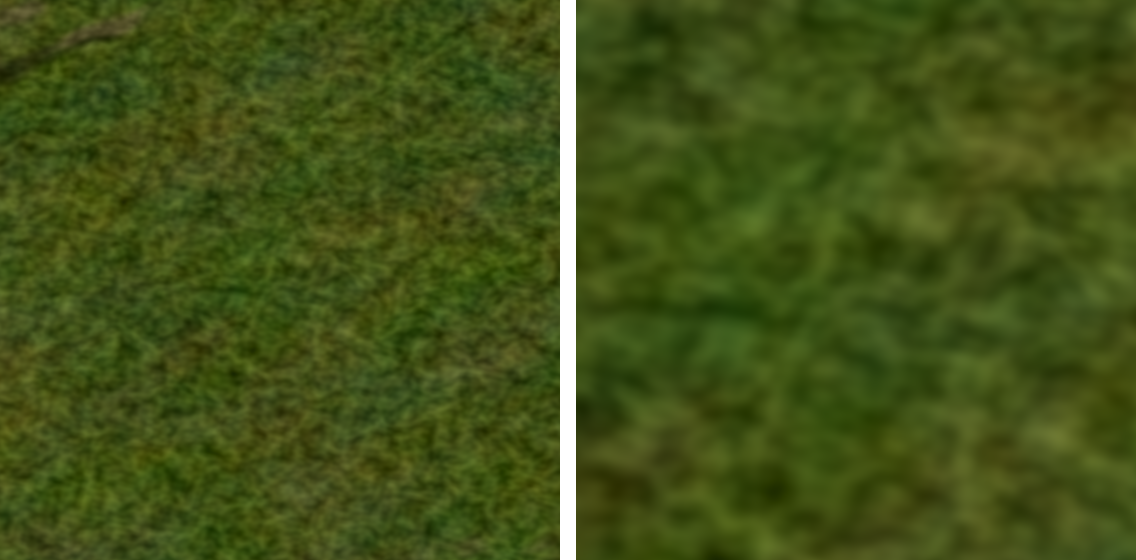
Left: the whole. Right: its middle third, enlarged.
Give the GLSL for this texture, as a WebGL 2 fragment shader.

```glsl
#version 300 es
precision highp float;
// Soft, mottled meadow grass with slanted patches and a worn earth track.

uniform vec2 u_resolution;
out vec4 fragColor;

const float TAU = 6.2831853;
const vec3 GRASS = vec3(0.252, 0.313, 0.084);
const vec3 EARTH = vec3(0.37, 0.34, 0.20);

float hash(vec2 cell, float seed) {
    vec3 q = fract(vec3(cell.xyx + seed * 17.3) * vec3(0.1031, 0.1030, 0.0973));
    q += dot(q, q.yzx + 33.33);
    return fract((q.x + q.y) * q.z);
}

// Contribution of the random slope at one lattice corner
float cornerSlope(vec2 cell, vec2 offset, float seed) {
    float angle = TAU * hash(cell, seed);
    return dot(vec2(cos(angle), sin(angle)), offset);
}

// Gradient noise, roughly -0.7 to 0.7
float noise(vec2 p, float seed) {
    vec2 cell = floor(p);
    vec2 f = p - cell;
    vec2 w = f * f * f * (f * (f * 6.0 - 15.0) + 10.0);
    vec2 e = vec2(1.0, 0.0);
    float low = mix(cornerSlope(cell, f, seed),
                    cornerSlope(cell + e.xy, f - e.xy, seed), w.x);
    float high = mix(cornerSlope(cell + e.yx, f - e.yx, seed),
                     cornerSlope(cell + e.xx, f - e.xx, seed), w.x);
    return mix(low, high, w.y);
}

vec2 rotate(vec2 p, float angle) {
    float c = cos(angle), s = sin(angle);
    return vec2(c * p.x + s * p.y, c * p.y - s * p.x);
}

// Broad patches stretched along the slope of the meadow
float patches(vec2 p, float scale, float seed) {
    vec2 q = rotate(p, 0.33) * scale * vec2(0.7, 1.25);
    return noise(q, seed) + 0.6 * noise(rotate(q, 0.5) * 2.1, seed + 1.0);
}

// Small blurred tufts, each octave turned to hide the lattice
float tufts(vec2 p, float seed) {
    float sum = 0.0, scale = 19.0;
    vec3 weights = vec3(0.36, 0.72, 0.48);
    for (int i = 0; i < 3; i++) {
        float turn = 0.25 + 0.55 * float(i);
        vec2 q = rotate(p * vec2(0.88, 1.14), turn) * scale;
        sum += weights[i] * noise(q, seed + float(i));
        scale *= 1.95;
    }
    return sum;
}

// Soft band around the segment from a to b
float band(vec2 p, vec2 a, vec2 b, float width) {
    vec2 ab = b - a;
    float t = clamp(dot(p - a, ab) / dot(ab, ab), 0.0, 1.0);
    return 1.0 - smoothstep(0.2 * width, width, length(p - a - ab * t));
}

void main() {
    vec2 p = gl_FragCoord.xy / u_resolution.y;
    vec2 bent = p + 0.008 * vec2(noise(p * 14.0, 3.0), noise(p * 14.0, 4.0));

    // Light and shade
    float grain = tufts(bent, 10.0);
    float shade = patches(p, 5.0, 20.0);
    vec3 color = GRASS + grain * vec3(0.185, 0.195, 0.125);
    color += shade * vec3(0.035, 0.042, 0.018);

    // Dry, lush and bluish growth
    float dry = patches(p, 6.0, 30.0) + 0.35 * noise(bent * 34.0, 33.0);
    float cool = patches(p, 5.5, 40.0) + 0.45 * noise(bent * 30.0, 43.0);
    color += dry * vec3(0.066, -0.010, 0.008);
    color += cool * vec3(-0.012, 0.002, 0.062);

    // Worn track with a shaded lower edge
    vec2 wavy = p + 0.02 * vec2(noise(p * 9.0, 50.0), noise(p * 16.0, 51.0));
    float breaks = smoothstep(-0.25, 0.3, noise(p * 11.0, 52.0));
    float track = band(wavy, vec2(-0.02, 0.885), vec2(0.28, 0.978), 0.024);
    track += band(wavy, vec2(-0.02, 0.965), vec2(0.06, 0.985), 0.03);
    track += 0.6 * band(wavy, vec2(0.68, 0.005), vec2(0.98, 0.04), 0.03);
    float gully = band(wavy, vec2(-0.02, 0.862), vec2(0.20, 0.945), 0.026);
    color *= 1.0 - 0.38 * gully;
    vec3 soil = EARTH + grain * vec3(0.18, 0.17, 0.14);
    color = mix(color, soil, 0.75 * min(track, 1.0) * breaks);

    fragColor = vec4(clamp(color, 0.0, 1.0), 1.0);
}
```
